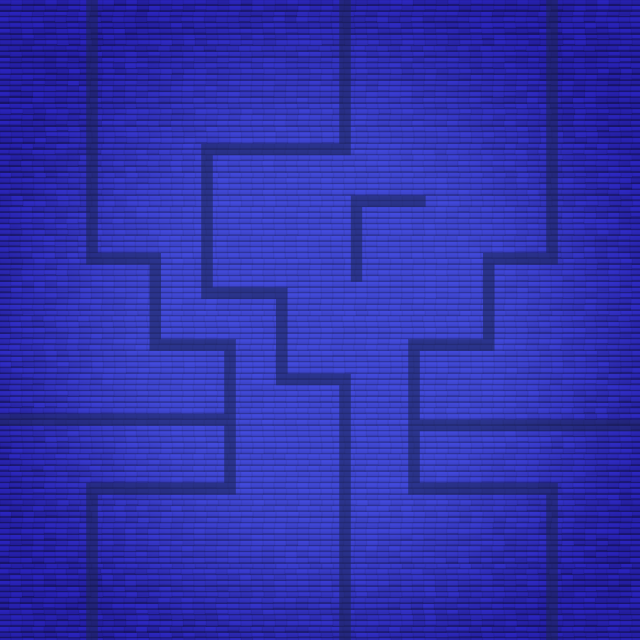
Give the GLSL for this texture, as a three.js fragment shader.

```glsl
varying vec2 vUv;

float hash(vec2 p) {
  vec3 q = fract(p.xyx * vec3(0.1031, 0.1030, 0.0973));
  q += dot(q, q.yzx + 33.33);
  return fract((q.x + q.y) * q.z);
}

// Distance to an axis-aligned bar, two cells thick, between two centres
float bar(vec2 p, vec2 a, vec2 b) {
  vec2 d = abs(p - 0.5 * (a + b)) - 0.5 * abs(b - a) - 1.0;
  return max(d.x, d.y);
}

// Stepped line running from top to bottom through four columns
float meander(vec2 p, vec4 columns, vec3 turns) {
  float d = bar(p, vec2(columns.x, 113.0), vec2(columns.x, turns.x));
  for (int i = 0; i < 3; i++) {
    vec2 corner = vec2(columns[i + 1], turns[i]);
    float nextTurn = i < 2 ? turns[min(i + 1, 2)] : -2.0;
    d = min(d, bar(p, vec2(columns[i], turns[i]), corner));
    d = min(d, bar(p, corner, vec2(corner.x, nextTurn)));
  }
  return d;
}

float channels(vec2 p) {
  vec2 mirrored = vec2(56.0 - abs(p.x - 56.0), p.y);
  float d = meander(mirrored, vec4(16.0, 27.0, 40.0, 16.0), vec3(66.0, 51.0, 26.0));
  d = min(d, meander(p, vec4(60.0, 36.0, 49.0, 60.0), vec3(85.0, 60.0, 45.0)));
  // Side branches
  d = min(d, bar(p, vec2(-2.0, 38.0), vec2(40.0, 38.0)));
  d = min(d, bar(p, vec2(72.0, 37.0), vec2(113.0, 37.0)));
  // Inner hook
  d = min(d, bar(p, vec2(62.0, 63.0), vec2(62.0, 76.0)));
  return min(d, bar(p, vec2(62.0, 76.0), vec2(73.0, 76.0)));
}

void main() {
  // Cells are counted from the upper left corner
  vec2 cell = vUv * 111.3 - vec2(0.0, 0.3);
  float glow = smoothstep(0.6, 0.23, length(vUv - vec2(0.5, 0.48)));

  // Small bricks in nearly aligned columns
  float row = floor(cell.y);
  float along = cell.x * 0.5 + 0.25 * hash(vec2(row, 7.0));
  vec2 brick = vec2(floor(along), row);
  vec2 local = vec2(fract(along), fract(cell.y));
  float tone = hash(brick);

  // Grooves, deeper and less even away from the glow
  float grooveHeight = 0.08 + 0.14 * hash(brick + 19.0) * (1.0 - 0.6 * glow);
  float groove = 1.0 - smoothstep(grooveHeight, grooveHeight + 0.26, local.y);
  groove = max(groove, smoothstep(0.85, 1.0, local.y) * 0.35);
  float seam = 1.0 - smoothstep(0.02, 0.12, min(local.x, 1.0 - local.x));
  float shade = 0.99 + (tone - 0.5) * mix(0.17, 0.05, glow);
  shade += 0.05 * smoothstep(0.4, 0.8, local.y);
  shade *= 1.0 - mix(0.34, 0.24, glow) * groove;
  shade *= 1.0 - 0.06 * seam;

  vec3 wall = mix(vec3(0.148, 0.125, 0.67), vec3(0.247, 0.278, 0.82), glow);
  vec3 channel = mix(vec3(0.13, 0.135, 0.48), vec3(0.165, 0.2, 0.54), glow);
  float inChannel = 1.0 - smoothstep(-0.1, 0.1, channels(cell));
  vec3 color = mix(wall * shade, channel * mix(1.0, shade, 0.6), inChannel);
  gl_FragColor = vec4(color, 1.0);
}
```
